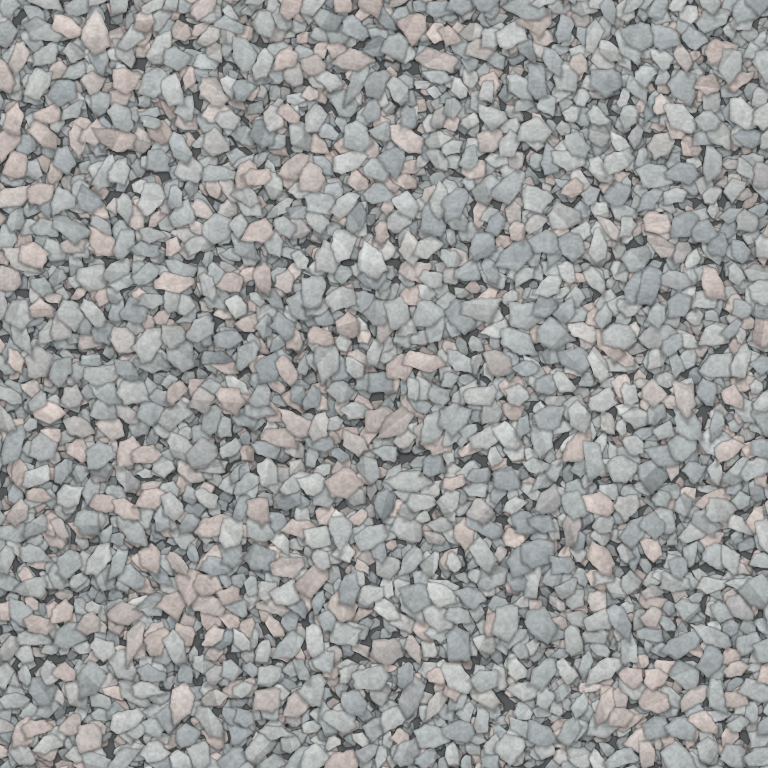
Write a Shadertoy shader that draws this texture.

```glsl
// Crushed grey and pink gravel seen from above.
// Four jittered grids of angular convex polygons are painted bottom to top;
// each stone casts a soft shadow on those below and carries facets and grain.

const float TAU = 6.2831853;
const int LAYERS = 4;
const int SIDES = 6;
const vec3 GAP = vec3(0.33, 0.34, 0.345);
const vec3 SLATE = vec3(0.605, 0.63, 0.64);
const vec3 PALE = vec3(0.74, 0.75, 0.74);
const vec3 PINK = vec3(0.77, 0.725, 0.705);

float hash(vec2 p) {
    return fract(sin(dot(p, vec2(127.1, 311.7))) * 43758.5453);
}

float noise(vec2 p) {
    vec2 i = floor(p), f = fract(p);
    f = f * f * (3.0 - 2.0 * f);
    float low = mix(hash(i), hash(i + vec2(1, 0)), f.x);
    float high = mix(hash(i + vec2(0, 1)), hash(i + vec2(1, 1)), f.x);
    return mix(low, high, f.y);
}

vec2 direction(float angle) {
    return vec2(cos(angle), sin(angle));
}

float smoothMax(float a, float b, float k) {
    float h = max(k - abs(a - b), 0.0) / k;
    return max(a, b) + 0.25 * h * h * k;
}

// Signed distance to a slightly rounded irregular polygon
float stoneDistance(vec2 q, float radius, vec2 id) {
    float d = -radius;
    for (int i = 0; i < SIDES; i++) {
        float k = float(i);
        float angle = (k + 0.85 * hash(id + 3.1 * k)) / float(SIDES) * TAU;
        float reach = radius * (0.74 + 0.42 * hash(id + 5.3 * k + 1.7));
        d = smoothMax(d, dot(q, direction(angle)) - reach, 0.10 * radius);
    }
    return d;
}

// Rock colour: bluish grey to pale, with some pink stones
vec3 stoneColor(vec2 id) {
    vec3 grey = mix(SLATE, PALE, hash(id + 21.3));
    float pinkness = smoothstep(0.62, 0.92, hash(id + 37.9));
    return mix(grey, PINK * mix(0.94, 1.03, hash(id + 8.8)), pinkness);
}

// Narrow worn edges, light from above and one broken face
float stoneShade(vec2 p, vec2 q, float d, float radius, vec2 id) {
    float rim = mix(0.87, 1.0, smoothstep(0.0, 0.22, -d / radius));
    float light = 0.06 * dot(p, vec2(-0.35, 0.94)) / radius;
    vec2 across = direction(TAU * hash(id + 51.7));
    float crease = dot(q, across) - radius * (hash(id + 63.1) - 0.3);
    float facet = smoothstep(-0.03, 0.03, crease) * (hash(id + 71.9) - 0.6) * 0.22;
    return rim + light + facet;
}

// Paints one grid of stones over the colour below
vec3 paintLayer(vec3 color, vec2 uv, float cells, float seed, float level,
                float grain, float edgeNoise, float pixel) {
    vec2 grid = uv * cells;
    vec2 home = floor(grid);
    for (int y = -1; y <= 1; y++) {
        for (int x = -1; x <= 1; x++) {
            vec2 cell = home + vec2(x, y);
            vec2 id = cell + seed;
            vec2 jitter = vec2(hash(id), hash(id + 17.7)) - 0.5;
            vec2 p = grid - cell - 0.5 - 0.75 * jitter;
            if (dot(p, p) > 1.25) continue;

            // Turn and stretch the stone
            vec2 axis = direction(TAU * hash(id + 29.3));
            float aspect = sqrt(mix(1.0, 2.0, hash(id + 43.1)));
            vec2 q = vec2(dot(p, axis) / aspect, dot(p, vec2(-axis.y, axis.x)) * aspect);
            float radius = mix(0.31, 0.53, hash(id + 11.9));
            float d = stoneDistance(q, radius, id) + edgeNoise * 0.09;

            float spread = 0.12 - 0.10 * p.y;
            color *= mix(0.68, 1.0, smoothstep(-0.03, max(spread, 0.03), d));
            vec3 rock = stoneColor(id) * level;
            rock *= stoneShade(p, q, d, radius, id) + grain;
            float soft = 0.8 * pixel * cells;
            color = mix(color, rock, 1.0 - smoothstep(-soft, soft, d));
        }
    }
    return color;
}

void mainImage(out vec4 fragColor, in vec2 fragCoord) {
    float pixel = 1.0 / iResolution.y;
    vec2 uv = fragCoord * pixel;

    // Mineral grain shared by all stones
    float fine = noise(uv * 360.0) - 0.5;
    float medium = noise(uv * 150.0 + 40.0) - 0.5;
    float grain = 0.11 * fine + 0.11 * medium;

    vec3 color = GAP;
    for (int i = 0; i < LAYERS; i++) {
        float k = float(i);
        float cells = 50.0 - 7.5 * k;
        float level = mix(0.82, 1.0, smoothstep(0.0, 2.0, k));
        color = paintLayer(color, uv, cells, 91.7 * k + 7.3, level, grain, medium, pixel);
    }

    // Broad drift in brightness
    color *= 0.99 + 0.06 * noise(uv * 4.0 + 12.0);
    fragColor = vec4(clamp(color, 0.0, 1.0), 1.0);
}
```
